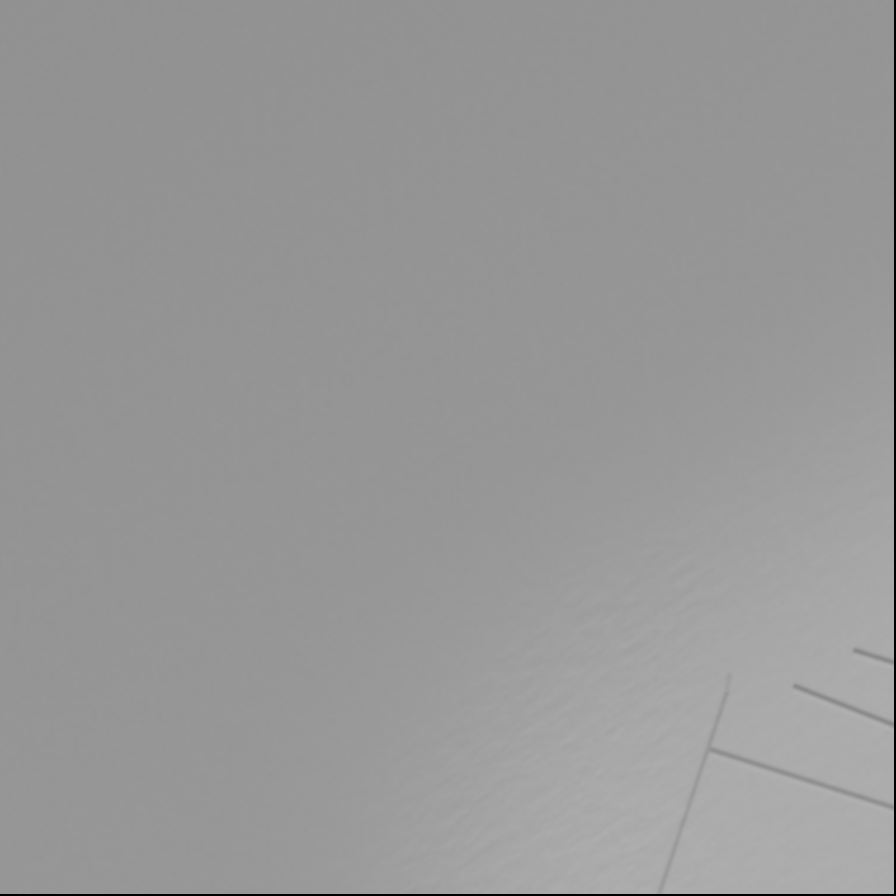
Reproduce this texture procedurally as a WebGL 1 fragment shader.

```glsl
precision highp float;

uniform vec2 u_resolution;

#define BASE_GRAY 0.568
#define SLOPE_GAIN 0.028
#define GLOW_GAIN 0.072
#define GRAIN_GAIN 0.012
#define RELIEF_GAIN 0.032
#define GROOVE_WIDTH 0.0032
#define GROOVE_DEPTH 0.13
#define BORDER_WIDTH 0.0022

float hash(vec2 p) {
    return fract(sin(dot(p, vec2(127.1, 311.7))) * 43758.5453);
}

float noise(vec2 p) {
    vec2 cell = floor(p);
    vec2 f = fract(p);
    f = f * f * (3.0 - 2.0 * f);
    float low = mix(hash(cell), hash(cell + vec2(1.0, 0.0)), f.x);
    float high = mix(hash(cell + vec2(0.0, 1.0)), hash(cell + 1.0), f.x);
    return mix(low, high, f.y);
}

float fbm(vec2 p) {
    float sum = 0.0;
    float amplitude = 0.5;
    for (int i = 0; i < 3; i++) {
        sum += amplitude * (noise(p) - 0.5);
        p = p * 2.03 + 17.3;
        amplitude *= 0.55;
    }
    return sum;
}

float segmentDistance(vec2 p, vec2 a, vec2 b) {
    vec2 along = b - a;
    float t = clamp(dot(p - a, along) / dot(along, along), 0.0, 1.0);
    return length(p - a - along * t);
}

// Soft dark crease with a faint bright lip below it
float groove(vec2 p, vec2 a, vec2 b, float strength) {
    float crease = segmentDistance(p, a, b) / GROOVE_WIDTH;
    float lip = segmentDistance(p + vec2(0.0, 0.006), a, b) / GROOVE_WIDTH;
    return strength * (0.16 * exp(-lip * lip) - exp(-crease * crease));
}

void main() {
    vec2 uv = gl_FragCoord.xy / u_resolution;
    float pixel = 1.0 / min(u_resolution.x, u_resolution.y);

    // Broad lighting, brighter toward the lower right
    float gray = BASE_GRAY + SLOPE_GAIN * (0.55 * uv.x + 0.75 * (1.0 - uv.y));
    float glowAxis = dot(uv - vec2(0.68, 0.16), vec2(0.53, -0.85));
    float glow = smoothstep(-0.36, 0.12, glowAxis) * smoothstep(0.22, 0.72, uv.x + 0.1 * uv.y);
    gray += GLOW_GAIN * glow;

    // Fine paper grain and slanted relief in the lit area
    gray += GRAIN_GAIN * fbm(uv * 190.0);
    vec2 slanted = vec2(dot(uv, vec2(0.82, 0.57)) * 42.0, dot(uv, vec2(-0.57, 0.82)) * 100.0);
    float relief = fbm(slanted) - fbm(slanted + vec2(0.15, 0.5));
    float litArea = smoothstep(0.08, 0.5, glow) * (1.0 - 0.6 * smoothstep(0.72, 0.85, uv.x));
    gray += RELIEF_GAIN * relief * litArea;

    // Upright crease with its short tip
    float creases = groove(uv, vec2(0.732, -0.01), vec2(0.811, 0.226), 0.55);
    creases = min(creases, groove(uv, vec2(0.811, 0.226), vec2(0.814, 0.246), 0.3));

    // Slanted creases running off the right side
    creases += groove(uv, vec2(0.795, 0.163), vec2(1.003, 0.097), 0.85);
    creases += groove(uv, vec2(0.888, 0.234), vec2(1.003, 0.189), 1.0);
    creases += groove(uv, vec2(0.955, 0.274), vec2(1.003, 0.259), 1.0);
    gray += GROOVE_DEPTH * creases;

    // Thin dark border at the right and bottom
    float edge = min(1.0 - uv.x, uv.y);
    gray *= smoothstep(BORDER_WIDTH - 0.5 * pixel, BORDER_WIDTH + 0.5 * pixel, edge);

    gl_FragColor = vec4(vec3(gray), 1.0);
}
```
